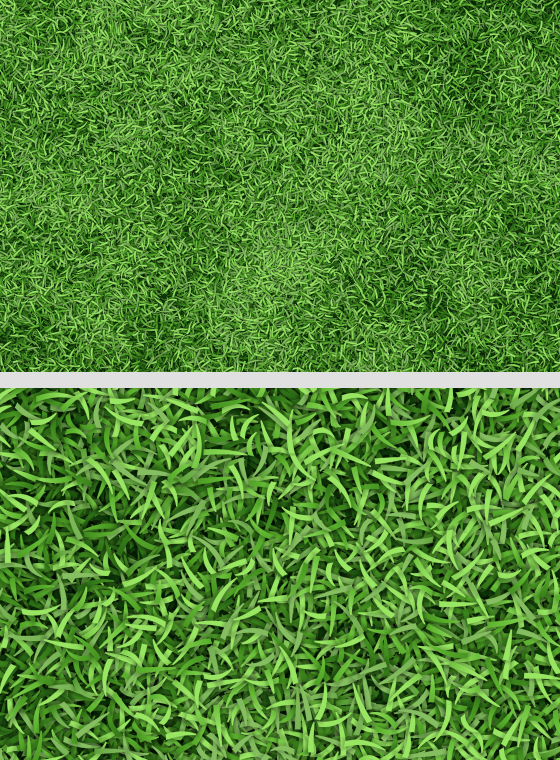
Top: the whole. Bottom: its middle third, enlarged.
Reproduce this texture procedurally as a WebGL 2 fragment shader.

```glsl
#version 300 es
precision highp float;
precision highp int;

uniform vec2 u_resolution;
out vec4 fragColor;

// Lengths are fractions of the canvas height
const int LAYERS = 19;
const float CELL = 0.0225;
const float HALF_LENGTH_MIN = 0.0095;
const float HALF_LENGTH_MAX = 0.0200;
const float HALF_WIDTH = 0.0026;
const float BEND = 0.0045;
const float REACH = 0.0225;
const float SHADOW_WIDTH = 0.005;
const float SHADOW_STRENGTH = 0.17;
const float LAYER_COVER = 0.18;
const float TONE_SPREAD = 0.76;
const float TONE_CENTER = 0.575;
const float TIP_GLOW = 0.13;
const float LEAN_SCALE = 6.0;
const float LEAN_SPREAD = 3.6;
const float PALE_SHARE = 0.26;
const float BROAD_GAIN = 0.30;
const float TUFT_GAIN = 0.38;
const float SUN_GAIN = 0.30;

const vec3 SOIL = vec3(0.04, 0.17, 0.03);
const vec3 DEEP = vec3(0.05, 0.22, 0.03);
const vec3 SHADE = vec3(0.15, 0.40, 0.08);
const vec3 LEAF = vec3(0.24, 0.53, 0.11);
const vec3 FRESH = vec3(0.36, 0.70, 0.18);
const vec3 LIGHT = vec3(0.60, 0.90, 0.39);
const vec3 PALE = vec3(0.50, 0.70, 0.38);

// Integer hash to three values in 0..1
vec3 hash3(ivec3 key) {
    uvec3 v = uvec3(key) * 1664525u + 1013904223u;
    v.x += v.y * v.z;
    v.y += v.z * v.x;
    v.z += v.x * v.y;
    v ^= v >> 16u;
    v.x += v.y * v.z;
    v.y += v.z * v.x;
    v.z += v.x * v.y;
    return vec3(v >> 8u) / 16777216.0;
}

float valueNoise(vec2 p, int seed) {
    ivec2 i = ivec2(floor(p));
    vec2 f = fract(p);
    f = f * f * (3.0 - 2.0 * f);
    float a = hash3(ivec3(i, seed)).x;
    float b = hash3(ivec3(i + ivec2(1, 0), seed)).x;
    float c = hash3(ivec3(i + ivec2(0, 1), seed)).x;
    float d = hash3(ivec3(i + ivec2(1, 1), seed)).x;
    return mix(mix(a, b, f.x), mix(c, d, f.x), f.y);
}

// Green ramp from deep shade to sunlit tip
vec3 grassColor(float tone, float pale) {
    vec3 color = mix(DEEP, SHADE, clamp((tone - 0.05) / 0.15, 0.0, 1.0));
    color = mix(color, LEAF, clamp((tone - 0.20) / 0.22, 0.0, 1.0));
    color = mix(color, FRESH, clamp((tone - 0.42) / 0.23, 0.0, 1.0));
    color = mix(color, LIGHT, clamp((tone - 0.65) / 0.28, 0.0, 1.0));
    return mix(color, PALE, pale * smoothstep(0.4, 0.65, tone));
}

// Broad bright and dark areas of the lawn
float patchTone(vec2 p, float aspect) {
    float broad = valueNoise(p * 4.0, 901) - 0.5;
    float tufts = 0.6 * valueNoise(p * 11.0, 902) + 0.4 * valueNoise(p * 21.0, 904) - 0.5;
    float sun = 0.38 - length((p / vec2(aspect, 1.0) - vec2(0.32, 0.5)) * vec2(0.9, 1.0));
    return BROAD_GAIN * broad + TUFT_GAIN * tufts + SUN_GAIN * sun;
}

void main() {
    vec2 p = gl_FragCoord.xy / u_resolution.y;
    float pixel = 1.0 / u_resolution.y;
    float area = patchTone(p, u_resolution.x / u_resolution.y);
    vec3 color = SOIL;

    // Blades are painted from the lowest layer to the highest
    for (int layer = 0; layer < LAYERS; layer++) {
        float height = pow(1.0 - LAYER_COVER, float(LAYERS - 1 - layer));
        vec2 shift = hash3(ivec3(layer, 17, 500)).xy * CELL;
        ivec2 home = ivec2(floor((p + shift) / CELL));

        for (int k = 0; k < 9; k++) {
            ivec2 cell = home + ivec2(k % 3 - 1, k / 3 - 1);
            vec3 place = hash3(ivec3(cell, layer));
            vec2 center = (vec2(cell) + place.xy) * CELL - shift;
            vec2 offset = p - center;
            if (dot(offset, offset) > REACH * REACH) continue;

            // Neighbours share a lean, with a wide random spread
            vec3 trait = hash3(ivec3(cell, layer + 100));
            float angle = 9.0 * valueNoise(center * LEAN_SCALE, 903)
                        + LEAN_SPREAD * (place.z - 0.5);
            vec2 along = vec2(cos(angle), sin(angle));
            vec2 q = vec2(dot(offset, along), dot(offset, vec2(-along.y, along.x)));

            // Curved blade tapering to its tip
            float halfLength = mix(HALF_LENGTH_MIN, HALF_LENGTH_MAX, trait.y);
            float t = clamp(q.x / halfLength, -1.0, 1.0);
            float tip = 0.5 + 0.5 * t;
            q.y -= BEND * (2.0 * trait.z - 1.0) * (t * t - 0.33);
            float halfWidth = HALF_WIDTH * (1.0 - 0.75 * tip * tip);
            float d = max(abs(q.y) - halfWidth, abs(q.x) - halfLength);

            float shadow = 1.0 - smoothstep(0.0, SHADOW_WIDTH, d);
            color *= 1.0 - SHADOW_STRENGTH * shadow;

            float tone = TONE_CENTER + TONE_SPREAD * (height + trait.x - 1.0)
                       + TIP_GLOW * t + area;
            float pale = step(1.0 - PALE_SHARE, fract(trait.z * 7.0 + trait.y));
            float cover = 1.0 - smoothstep(-0.7 * pixel, 0.7 * pixel, d);
            color = mix(color, grassColor(tone, 0.75 * pale), cover);
        }
    }
    fragColor = vec4(color, 1.0);
}
```
